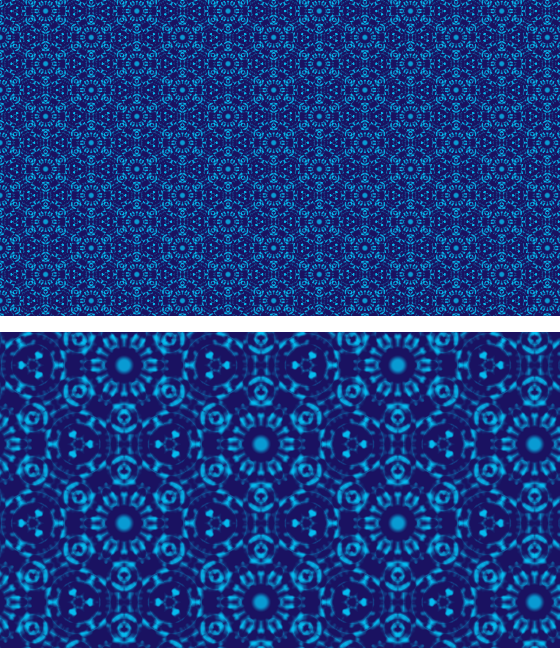
Top: the whole. Bottom: its middle third, enlarged.
Write a Shadertoy shader that draws this pattern.

```glsl
// Hexagonal lace of speckled cyan rosettes and broken rings on deep indigo.

const vec3 GROUND = vec3(0.10, 0.07, 0.38);
const vec3 INK = vec3(0.02, 0.74, 0.94);
const float REPEATS_DOWN = 6.0;
const vec2 ORIGIN = vec2(0.0, 0.29);     // first rosette, in repeats
const float LINE_HALF = 0.0105;          // half width of drawn lines
const float SOFTNESS = 0.020;            // smallest edge blur
const float GRAIN_SCALE = 36.0;
const float GRAIN_WEAR = 0.038;          // how far grain eats the lines
const float DOT_RADIUS = 0.048;
const float DOT_INK = 0.80;

const vec2 LATTICE = vec2(1.7320508, 1.0);
const vec2 SPOKE = vec2(0.8660254, 0.5); // direction of a neighbour
const vec2 RING_CENTER = vec2(0.57735, 0.0);

float hash(vec2 p) {
    vec3 q = fract(vec3(p.xyx) * 0.1031);
    q += dot(q, q.yzx + 33.33);
    return fract((q.x + q.y) * q.z);
}

float valueNoise(vec2 p) {
    vec2 i = floor(p), f = fract(p);
    f = f * f * (3.0 - 2.0 * f);
    float low = mix(hash(i), hash(i + vec2(1, 0)), f.x);
    float high = mix(hash(i + vec2(0, 1)), hash(i + vec2(1, 1)), f.x);
    return mix(low, high, f.y);
}

// Offset from the nearest rosette of the hexagonal lattice.
vec2 nearestRosette(vec2 p) {
    vec2 a = p - LATTICE * round(p / LATTICE);
    vec2 h = p - 0.5 * LATTICE;
    vec2 b = h - LATTICE * round(h / LATTICE);
    return dot(a, a) < dot(b, b) ? a : b;
}

// Mirror the cell into one 30 degree wedge.
vec2 foldWedge(vec2 p) {
    p = abs(p);
    vec2 mirror = vec2(-SPOKE.y, SPOKE.x);
    p -= 2.0 * max(dot(p, mirror), 0.0) * mirror;
    return vec2(p.x, abs(p.y));
}

// Distance to a horizontal segment centred at the origin.
float bar(vec2 p, float halfLength) {
    return length(vec2(max(abs(p.x) - halfLength, 0.0), p.y));
}

float circleLine(vec2 p, float radius) {
    return abs(length(p) - radius);
}

// Circle thinned between a number of evenly spaced dashes.
float dashedCircle(vec2 p, float radius, float dashes, float gap) {
    float wave = 0.5 + 0.5 * cos(dashes * atan(p.y, p.x + 1e-5));
    return circleLine(p, radius) + gap * wave;
}

float laceDistance(vec2 p) {
    // Coordinates along and across the spoke to a neighbour.
    vec2 s = vec2(dot(p, SPOKE), dot(p, vec2(SPOKE.y, -SPOKE.x)));

    // Rosette: hollow petals, fine rays and outer beads.
    float d = abs(bar(p - vec2(0.19, 0.0), 0.036) - 0.030) + 0.003;
    d = min(d, bar(s - vec2(0.15, 0.0), 0.025) + 0.003);
    vec2 bead = s - vec2(0.335, 0.0);
    d = min(d, circleLine(bead, 0.088));
    d = min(d, dashedCircle(bead, 0.036, 3.0, 0.014));

    // Paired bars midway between rosettes.
    d = min(d, bar(s - vec2(0.5, 0.036), 0.055));

    // Large broken ring enclosing dashes, three dots and a small core.
    vec2 r = p - RING_CENTER;
    d = min(d, dashedCircle(r, 0.20, 12.0, 0.010));
    d = min(d, dashedCircle(r, 0.135, 6.0, 0.026));
    d = min(d, length(r - 0.080 * vec2(-0.5, 0.8660254)) - 0.012);
    d = min(d, length(r + vec2(0.040, 0.0)) - 0.003);
    d -= LINE_HALF;

    // Bow tie where the ring faces a rosette.
    vec2 tie = abs(p - vec2(0.415, 0.0));
    return min(d, max(tie.x - 0.030, tie.y - 0.8 * tie.x));
}

void mainImage(out vec4 fragColor, in vec2 fragCoord) {
    vec2 uv = fragCoord / iResolution.y * REPEATS_DOWN - ORIGIN;
    vec2 p = foldWedge(nearestRosette(uv));
    float blur = max(SOFTNESS, 0.75 * REPEATS_DOWN / iResolution.y);

    // Grain lives in the folded wedge, so the wear is symmetric.
    float grain = valueNoise(p * GRAIN_SCALE + 17.0) - 0.45;
    float lace = laceDistance(p) + GRAIN_WEAR * grain;
    float ink = 1.0 - smoothstep(-blur, blur, lace);

    float dotDistance = length(p) - DOT_RADIUS;
    ink = max(ink, DOT_INK * (1.0 - smoothstep(-blur, blur, dotDistance)));

    fragColor = vec4(mix(GROUND, INK, ink), 1.0);
}
```
